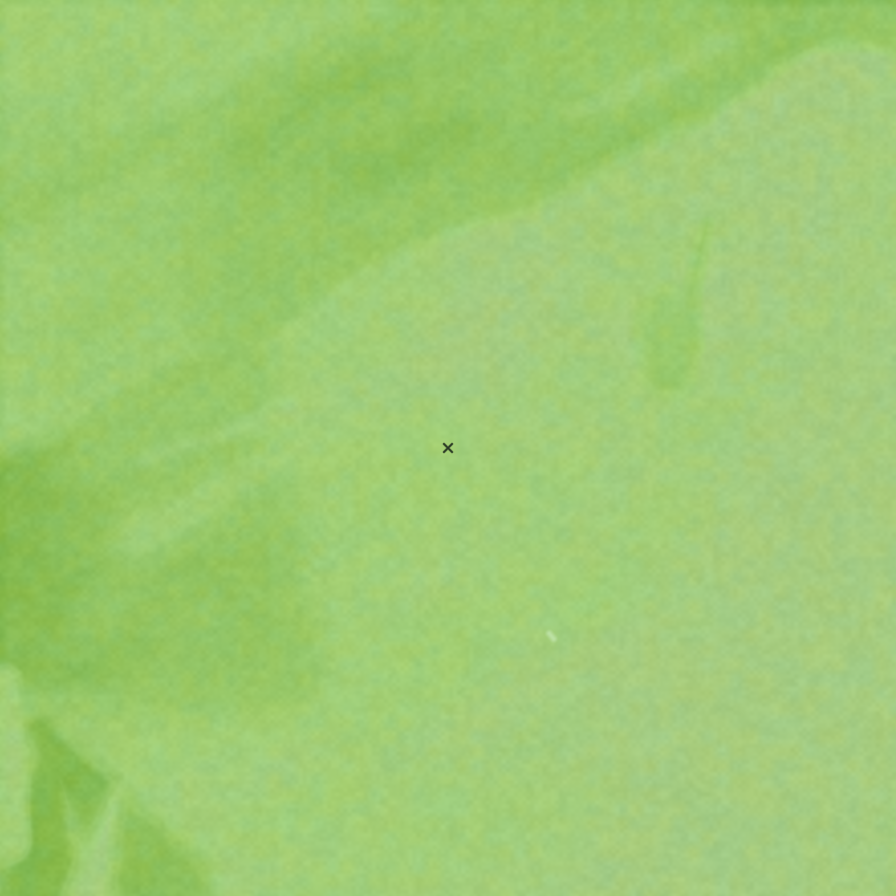
A WebGL 1 fragment shader for this texture:

```glsl
precision highp float;
// Pale green painted surface with broad diagonal brush strokes and fine mottled grain.

uniform vec2 u_resolution;

const vec3 PALE_GREEN  = vec3(0.648, 0.800, 0.500);
const vec3 LIGHT_GREEN = vec3(0.630, 0.810, 0.460);
const vec3 MID_GREEN   = vec3(0.592, 0.783, 0.405);
const vec3 DEEP_GREEN  = vec3(0.510, 0.720, 0.295);
const vec3 MARK_COLOR  = vec3(0.16, 0.22, 0.14);
const vec3 SPECK_COLOR = vec3(0.76, 0.90, 0.68);

const float WARP_AMOUNT  = 0.055;
const float WARP_SCALE   = 5.0;
const float CLOUD_AMOUNT = 0.42;
const float GRAIN_SCALE  = 105.0;
const float GRAIN_AMOUNT = 0.052;
const float TINT_SCALE   = 62.0;
const float TINT_AMOUNT  = 0.055;
const float MARK_SIZE    = 0.0045;

float hash(vec2 p) {
  return fract(sin(dot(p, vec2(127.1, 311.7))) * 43758.5453);
}

float noise(vec2 p) {
  vec2 cell = floor(p);
  vec2 f = fract(p);
  f = f * f * (3.0 - 2.0 * f);
  return mix(mix(hash(cell), hash(cell + vec2(1.0, 0.0)), f.x),
             mix(hash(cell + vec2(0.0, 1.0)), hash(cell + 1.0), f.x), f.y);
}

float fbm(vec2 p) {
  float sum = 0.0, amplitude = 0.533;
  for (int i = 0; i < 4; i++) {
    sum += amplitude * noise(p);
    p = p * 2.03 + 17.3;
    amplitude *= 0.5;
  }
  return sum;
}

// Soft step: 0 below the edge, 1 above it.
float rise(float edge, float softness, float x) {
  return smoothstep(edge - softness, edge + softness, x);
}

// Soft tapered stroke from a to b, with half-widths wa and wb.
float stroke(vec2 p, vec2 a, vec2 b, float wa, float wb, float softness) {
  vec2 ab = b - a;
  float t = clamp(dot(p - a, ab) / dot(ab, ab), 0.0, 1.0);
  return 1.0 - rise(mix(wa, wb, t), softness, length(p - a - ab * t));
}

// Paint thickness: 0 is pale, 1 is deep green.
float paintDepth(vec2 uv) {
  vec2 p = uv + WARP_AMOUNT * (vec2(fbm(uv * WARP_SCALE), fbm(uv * WARP_SCALE + 31.7)) - 0.5);

  // Pale ground, lightest toward the right
  float depth = 0.32 - 0.25 * smoothstep(0.2, 0.9, p.x);
  depth += 0.08 * (1.0 - smoothstep(0.2, 0.6, p.x)) * rise(0.6, 0.2, p.y);

  // Diagonal band with a crisp lower and a softer upper edge
  float band = rise(min(0.48 + 0.52 * p.x, 0.95), 0.016, p.y)
             * (1.0 - rise(0.775 + 0.5 * p.x, 0.035, p.y));
  float wedge = (1.0 - rise(0.24, 0.05, p.x)) * rise(0.49 + 0.46 * p.x, 0.025, p.y)
              * (1.0 - rise(0.745 + 0.54 * p.x, 0.016, p.y));
  depth = mix(depth, 0.70, band * (1.0 - 0.85 * wedge));

  // Heavy paint pooled at the lower left
  float pool = (1.0 - rise(0.34, 0.05, p.x + 0.2 * (p.y - 0.4)))
             * rise(0.22, 0.05, p.y) * (1.0 - rise(0.5 + 0.45 * p.x, 0.02, p.y));
  depth = mix(depth, 0.69 + 0.14 * (1.0 - smoothstep(0.0, 0.2, p.x)), pool);

  // Dark strokes: hanging smudge and corner streak
  float smudge = stroke(p, vec2(0.742, 0.585), vec2(0.742, 0.645), 0.026, 0.034, 0.016);
  smudge = max(smudge, stroke(p, vec2(0.765, 0.62), vec2(0.775, 0.75), 0.015, 0.003, 0.01));
  depth = mix(depth, 0.56, 0.9 * smudge);
  float corner = stroke(p, vec2(0.04, 0.18), vec2(0.18, 0.0), 0.022, 0.05, 0.018);
  corner = max(corner, stroke(p, vec2(0.05, 0.16), vec2(0.04, 0.0), 0.02, 0.05, 0.02));
  depth = mix(depth, 0.93, 0.92 * corner);

  // Light scraped strokes
  float scrape = 0.7 * stroke(p, vec2(0.63, 0.885), vec2(0.8, 0.96), 0.008, 0.012, 0.016);
  scrape = max(scrape, 0.8 * stroke(p, vec2(0.15, 0.41), vec2(0.34, 0.5), 0.022, 0.012, 0.022));
  scrape = max(scrape, 0.7 * stroke(p, vec2(0.16, 0.49), vec2(0.33, 0.54), 0.006, 0.014, 0.014));
  scrape = max(scrape, stroke(p, vec2(0.0, 0.25), vec2(0.0, 0.06), 0.012, 0.025, 0.01));
  scrape = max(scrape, stroke(p, vec2(0.09, 0.0), vec2(0.135, 0.11), 0.025, 0.003, 0.014));
  depth = mix(depth, 0.18, scrape);

  // Brushed clouding along the stroke direction, and saturated borders
  vec2 along = vec2(dot(uv, vec2(0.88, 0.47)), dot(uv, vec2(-0.47, 0.88)));
  depth += CLOUD_AMOUNT * (fbm(along * vec2(5.0, 10.0) + 5.0) - 0.5);
  depth += 0.12 * (1.0 - smoothstep(0.0, 0.012, min(uv.x, 1.0 - uv.y)));
  return clamp(depth, 0.0, 1.0);
}

void main() {
  vec2 uv = gl_FragCoord.xy / u_resolution;
  float depth = paintDepth(uv);
  vec3 color = mix(PALE_GREEN, LIGHT_GREEN, smoothstep(0.05, 0.32, depth));
  color = mix(color, MID_GREEN, smoothstep(0.3, 0.65, depth));
  color = mix(color, DEEP_GREEN, smoothstep(0.65, 1.0, depth));

  // Fine grain in brightness, coarser mottling in tint
  float grain = 0.55 * noise(uv * GRAIN_SCALE) + 0.45 * noise(uv * GRAIN_SCALE * 2.1 + 9.0) - 0.5;
  float tint = noise(uv * TINT_SCALE + 43.0) - 0.5;
  color += GRAIN_AMOUNT * grain + TINT_AMOUNT * tint * vec3(0.6, 0.0, -1.0);

  // Pale speck and small dark cross at the centre
  color = mix(color, SPECK_COLOR, 0.8 * stroke(uv, vec2(0.613, 0.293), vec2(0.618, 0.287), 0.003, 0.003, 0.003));
  vec2 q = abs(uv - 0.5);
  color = mix(color, MARK_COLOR, stroke(q, vec2(0.0), vec2(MARK_SIZE), 0.0012, 0.0012, 0.001));
  gl_FragColor = vec4(color, 1.0);
}
```
